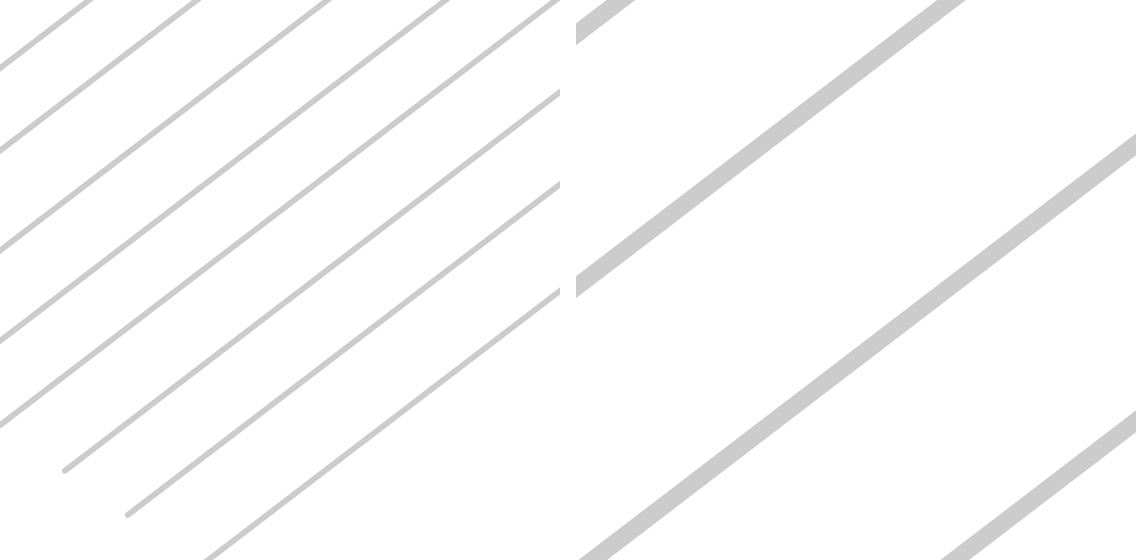
Left, the full canvas; right, a detail of the centre.
A Shadertoy shader for this pattern:

```glsl
// Eight thin grey diagonal strokes with round ends, unevenly spaced on white.

const int STROKE_COUNT = 8;
const float SLOPE = 0.765;
const float HALF_WIDTH = 0.0052;
const float FIRST_DROP = 0.1217;
const float SPACING = 0.1661;
const vec3 PAPER = vec3(1.0);
const vec3 INK = vec3(0.8);

// Small shift of each stroke from even spacing
const float SHIFT[STROKE_COUNT] = float[](
    0.0, -0.0187, -0.0065, -0.0112, -0.0268, -0.0229, -0.0242, 0.0);

// Distance to a ray that begins at start
float rayDistance(vec2 p, vec2 start, vec2 direction) {
    vec2 offset = p - start;
    return length(offset - direction * max(dot(offset, direction), 0.0));
}

// Drop of a stroke below the top edge, measured along the left edge
float strokeDrop(int index) {
    return FIRST_DROP + SPACING * float(index) + SHIFT[index];
}

// Lower end of a stroke; ends step rightward as strokes drop
vec2 strokeStart(float drop) {
    float x = 0.1159 + 0.68 * (drop - 0.9294);
    return vec2(x, 1.0 - drop + SLOPE * x);
}

// Antialiased coverage of a stroke
float strokeCoverage(float dist, float halfWidth, float pixel) {
    return 1.0 - smoothstep(-0.5 * pixel, 0.5 * pixel, dist - halfWidth);
}

void mainImage(out vec4 fragColor, in vec2 fragCoord) {
    vec2 p = fragCoord / iResolution.y;
    float pixel = 1.0 / iResolution.y;
    vec2 direction = normalize(vec2(1.0, SLOPE));

    // Nearest stroke
    float nearest = 1.0;
    for (int i = 0; i < STROKE_COUNT; i++) {
        vec2 start = strokeStart(strokeDrop(i));
        nearest = min(nearest, rayDistance(p, start, direction));
    }

    float ink = strokeCoverage(nearest, HALF_WIDTH, pixel);
    fragColor = vec4(mix(PAPER, INK, ink), 1.0);
}
```
